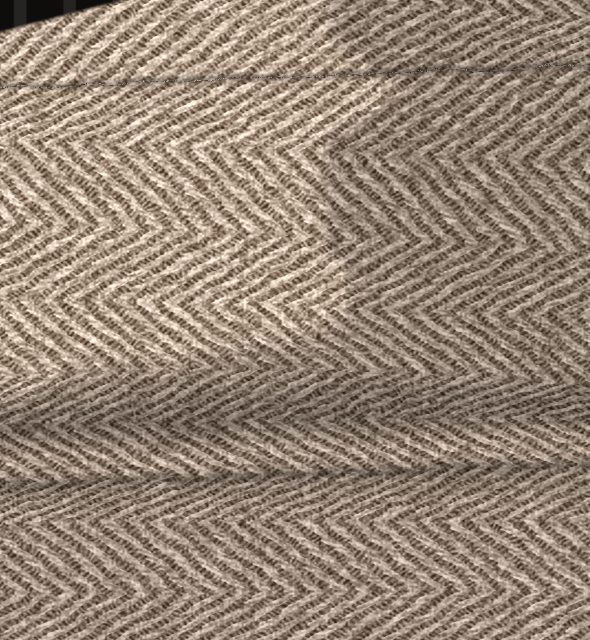
This texture is drawn by a Shadertoy shader. Its source:

```glsl
// Folded herringbone wool: zigzag twill bands, half in sun and half in shade
float hash(vec2 p) {
    return fract(sin(dot(p, vec2(127.1, 311.7))) * 43758.5453);
}

float noise(vec2 p) {
    vec2 i = floor(p), f = fract(p);
    f = f * f * (3.0 - 2.0 * f);
    return mix(mix(hash(i), hash(i + vec2(1, 0)), f.x),
               mix(hash(i + vec2(0, 1)), hash(i + vec2(1, 1)), f.x), f.y);
}

float bump(float x, float width) {
    return exp(-x * x / (width * width));
}

// Band index at uv (y down); band edges are given at the left and right sides
float bandCoord(vec2 uv) {
    vec2 edges[13] = vec2[13](
        vec2(-0.17, -0.07), vec2(-0.05, 0.03), vec2(0.137, 0.1), vec2(0.139, 0.102),
        vec2(0.22, 0.254), vec2(0.345, 0.39), vec2(0.465, 0.495), vec2(0.59, 0.602),
        vec2(0.664, 0.652), vec2(0.755, 0.723), vec2(0.814, 0.814), vec2(0.927, 0.922),
        vec2(1.04, 1.03));
    float t = 0.0;
    for (int i = 0; i < 12; i++) {
        float top = mix(edges[i].x, edges[i].y, uv.x);
        float bottom = mix(edges[i + 1].x, edges[i + 1].y, uv.x);
        t += clamp((uv.y - top) / (bottom - top), 0.0, 1.0);
    }
    return t;
}

// Yarn of one twill direction: shallow strands (x) and steep ticks (y), both about -1 to 1
vec2 yarn(vec2 p, float dir) {
    float along = p.x + dir * 0.35 * p.y;
    float across = p.y - dir * 0.35 * p.x;
    float strand = noise(vec2(along * 40.0, across * 190.0))
                 + 0.8 * noise(vec2(along * 85.0, across * 300.0) + 30.0) - 0.9;
    float fibre = sin(6.2832 * (112.0 * across + 0.9 * noise(p * 50.0)));
    float tick = sin(6.2832 * (100.0 * (p.y + dir * 0.8 * p.x) + 0.9 * noise(p * 60.0)));
    return vec2(1.2 * strand + 0.35 * fibre, tick);
}

// 1 in the sunlit upper left, 0 in the shade
float sunlight(vec2 uv) {
    float wobble = 0.03 * (noise(uv * 14.0) - 0.5);
    float side = 0.55 + 0.12 * bump(uv.y - 0.14, 0.05) + 0.05 * bump(uv.y - 0.46, 0.06);
    float low = 0.61 - 0.14 * uv.x;
    return smoothstep(0.035, -0.035, uv.x - side + wobble)
         * smoothstep(0.025, -0.025, uv.y - low + wobble);
}

// Brightness of the creases and ridges
float foldShade(vec2 uv) {
    float upper = uv.y - mix(0.137, 0.1, uv.x);
    float lower = uv.y - mix(0.757, 0.723, uv.x);
    float shade = 1.0 - 0.3 * bump(upper, 0.006);
    shade -= 0.18 * bump(uv.y - mix(0.665, 0.632, uv.x), 0.035);
    shade += 0.13 * bump(lower + 0.03, 0.022);
    shade -= 0.24 * bump(lower, 0.008);
    shade -= 0.08 * smoothstep(0.0, 0.005, lower) * smoothstep(0.06, 0.0, lower);
    return shade;
}

void mainImage(out vec4 fragColor, in vec2 fragCoord) {
    vec2 uv = fragCoord / iResolution.xy;
    uv.y = 1.0 - uv.y;
    vec2 p = uv * vec2(0.922, 1.0);

    // Sagging cloth and uneven yarn
    vec2 cloth = uv;
    cloth.y += 0.08 * uv.x * (1.0 - uv.x) * bump(uv.y - 0.575, 0.05);
    cloth += 0.007 * (vec2(noise(p * 28.0), noise(p * 28.0 + 40.0)) - 0.5);
    cloth += 0.003 * (vec2(noise(p * 110.0), noise(p * 110.0 + 40.0)) - 0.5);

    // Zigzag phase, sheared so that the falling stripes are the steeper ones
    float t = bandCoord(cloth);
    float zigzag = 1.0 - abs(mod(t, 2.0) - 1.0);
    float phase = cloth.x * 24.0 + 4.5 * cloth.y - 4.1 * zigzag;

    // Blend the two twill directions across the band edges
    float turn = smoothstep(-0.25, 0.25, sin(3.14159 * t));
    vec2 thread = mix(yarn(p, -1.0), yarn(p, 1.0), turn);

    // Pale ribs of strands, dark gaps crossed by ticks
    phase += 0.1 * thread.x + 0.03 * thread.y;
    float rib = smoothstep(-0.55, 0.5, cos(6.2832 * phase) + 0.06);
    float weave = mix(0.17 + 0.28 * thread.y, 0.82 + 0.42 * thread.x, rib);
    weave += 0.85 * (noise(p * 290.0) - 0.5) + 0.3 * (noise(p * 130.0 + 9.0) - 0.5);
    weave = clamp(weave, -0.55, 1.4);

    // Yarn colours under sun and shade
    vec3 sunny = mix(vec3(0.475, 0.395, 0.32), vec3(0.885, 0.81, 0.74), weave);
    vec3 shady = mix(vec3(0.37, 0.31, 0.255), vec3(0.715, 0.65, 0.595), weave);
    shady *= 1.0 + 0.08 * smoothstep(0.74, 0.82, uv.y);
    vec3 color = mix(shady, sunny, sunlight(uv)) * foldShade(cloth);

    // Dark background past the cloth edge
    float corner = smoothstep(0.004, -0.004, uv.y - 0.05 + 0.24 * uv.x);
    vec3 dark = vec3(0.06, 0.05, 0.045) + 0.09 * smoothstep(0.6, 0.8, sin(uv.x * 75.0 - 1.0));
    fragColor = vec4(mix(color, dark, corner), 1.0);
}
```
